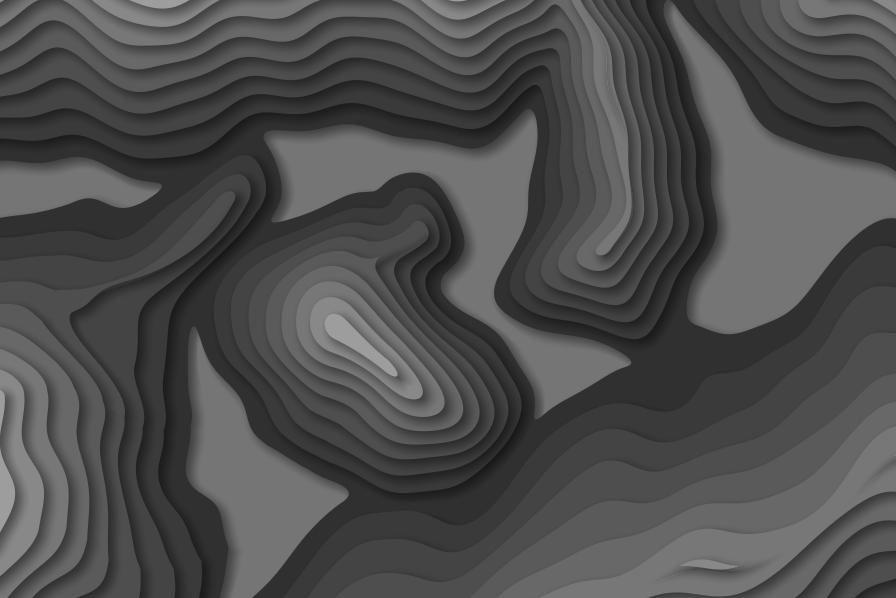
Give the GLSL for this background, as a Shadertoy shader.

```glsl
// Stacked paper-cut terrain in greys: tapered ridges blend into a height field,
// layered sines bend its shores, and each whole height becomes a flat sheet
// that casts a soft shadow to the lower right.

// Height of a tapered ridge, counted in sheets: zero at the shore, "sheets" on the crest.
float ridge(vec2 p, vec2 a, vec2 b, float radiusA, float radiusB, float sheets) {
    vec2 axis = b - a;
    float t = clamp(dot(p - a, axis) / dot(axis, axis), 0.0, 1.0);
    return sheets * (1.0 - length(p - a - axis * t) / mix(radiusA, radiusB, t));
}

float smoothMax(float a, float b) {
    float h = max(1.0 - abs(a - b), 0.0);
    return max(a, b) + 0.25 * h * h;
}

vec2 bend(vec2 p) {
    float amplitude = 0.030, frequency = 13.0;
    for (int i = 0; i < 3; i++) {
        p += amplitude * sin(frequency * p.yx + vec2(1.3, 4.1) * float(i + 1));
        amplitude *= 0.42;
        frequency *= 1.8;
    }
    return p;
}

float terrain(vec2 p) {
    vec2 q = bend(p);
    // northern coast, its peninsula and the north-east corner
    float h = ridge(q, vec2(-0.05, 1.06), vec2(0.90, 1.08), 0.36, 0.27, 9.0);
    h = smoothMax(h, ridge(q, vec2(1.00, 1.00), vec2(1.03, 0.56), 0.12, 0.165, 6.5));
    h = smoothMax(h, ridge(q, vec2(1.48, 1.06), vec2(1.62, 0.96), 0.32, 0.33, 8.8));
    // western coast with its spur
    h = smoothMax(h, ridge(q, vec2(-0.03, 0.08), vec2(-0.03, 0.32), 0.43, 0.30, 8.6));
    h = smoothMax(h, ridge(q, vec2(0.10, 0.42), vec2(0.36, 0.67), 0.20, 0.09, 3.3));
    // central island with its headland
    h = smoothMax(h, ridge(q, vec2(0.59, 0.42), vec2(0.64, 0.38), 0.24, 0.23, 8.6));
    h = smoothMax(h, ridge(q, vec2(0.62, 0.48), vec2(0.69, 0.62), 0.15, 0.09, 4.0));
    // broad south-eastern slope
    h = smoothMax(h, ridge(q, vec2(0.75, -0.15), vec2(1.60, 0.25), 0.34, 0.35, 6.8));
    return h + 0.35 * sin(17.0 * p.x + 3.0 * p.y) * sin(15.0 * p.y - 5.0 * p.x);
}

// Height and steepness, so that heights can be turned into distances.
vec2 heightAndSlope(vec2 p) {
    float h = terrain(p);
    vec2 rise = vec2(terrain(p + vec2(0.002, 0.0)), terrain(p + vec2(0.0, 0.002))) - h;
    return vec2(h, max(length(rise) / 0.002, 6.0));
}

void mainImage(out vec4 fragColor, in vec2 fragCoord) {
    vec2 p = fragCoord / iResolution.y;
    vec2 ground = heightAndSlope(p);
    vec2 caster = heightAndSlope(p + vec2(-0.009, 0.008));

    float grey = 0.46;
    for (int i = 0; i < 9; i++) {
        float level = float(i);
        float inside = (ground.x - level) / ground.y;
        float shade = smoothstep(-0.018, 0.014, (caster.x - level) / caster.y);
        float tone = 0.19 + 0.037 * level + 0.00025 * level * level * level;
        grey *= 1.0 - 0.45 * shade;
        grey = mix(grey, tone, clamp(0.5 + inside * iResolution.y, 0.0, 1.0));
    }
    fragColor = vec4(vec3(grey), 1.0);
}
```
